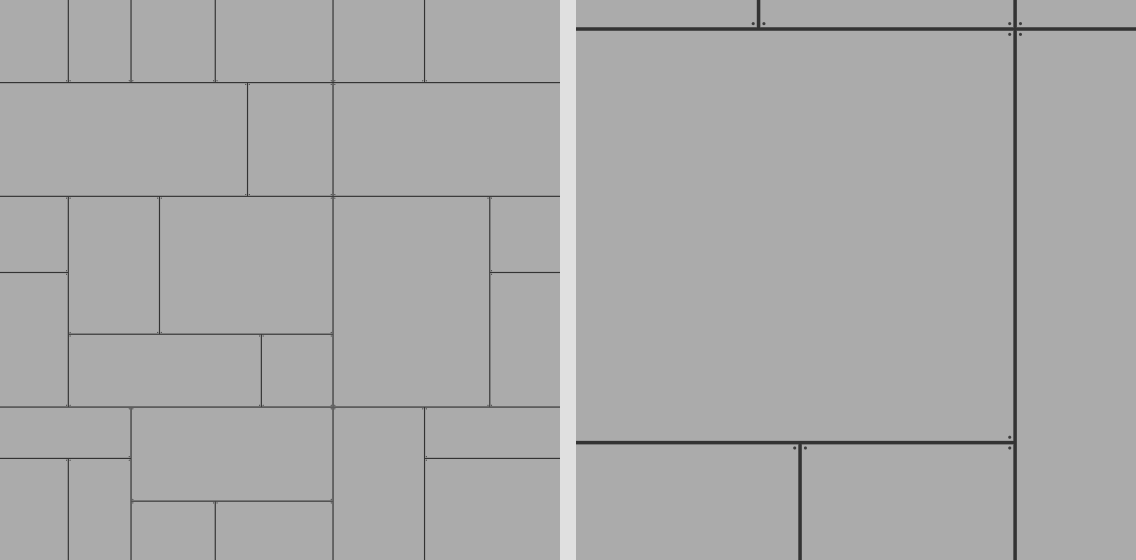
Left, the full canvas; right, a detail of the centre.
Give the GLSL for this pattern, as a Shadertoy shader.

```glsl
#define REPEATS 1.0
#define ORIGIN vec2(0.5947, 0.1475)
#define SEAM_WIDTH 0.0021
#define RIVET_INSET 0.0032
#define RIVET_RADIUS 0.0009
#define PANEL_COLOR vec3(0.67)
#define SEAM_COLOR vec3(0.2)
#define RIVET_COLOR vec3(0.24)

// Cuts shrink the cell (min corner, max corner) to the side holding p;
// they return true on the near side.
bool cutX(inout vec4 cell, vec2 p, float x) {
    bool near = p.x < x;
    if (near) cell.z = x; else cell.x = x;
    return near;
}

bool cutY(inout vec4 cell, vec2 p, float y) {
    bool near = p.y < y;
    if (near) cell.w = y; else cell.y = y;
    return near;
}

// Nested cuts of one wrapping tile, with y running downwards
vec4 panelAt(vec2 p) {
    vec4 cell = vec4(0.0, 0.0, 1.0, 1.0);

    // Upper band
    if (cutY(cell, p, 0.2031)) {
        cutX(cell, p, 0.8473);
    }
    // Middle band
    else if (cutY(cell, p, 0.5794)) {
        if (cutX(cell, p, 0.2799)) return cell;
        if (cutX(cell, p, 0.5273)) cutY(cell, p, 0.3391);
        else if (cutY(cell, p, 0.4493)) cutX(cell, p, 0.6901);
        else cutX(cell, p, 0.8720);
    }
    // Lower band
    else {
        if (cutX(cell, p, 0.1634)) return cell;
        if (cutX(cell, p, 0.6393)) {
            if (!cutY(cell, p, 0.6711)) cutX(cell, p, 0.5273);
        }
        else if (!cutY(cell, p, 0.7474)) cutX(cell, p, 0.7897);
    }
    return cell;
}

// Pixel coverage of a shape from its signed distance
float coverage(float dist, float pixel) {
    return clamp(0.5 - dist / pixel, 0.0, 1.0);
}

void mainImage(out vec4 fragColor, in vec2 fragCoord) {
    float pixel = REPEATS / iResolution.y;
    vec2 uv = fragCoord / iResolution.y;
    vec2 p = fract(vec2(uv.x, 1.0 - uv.y) * REPEATS - ORIGIN);

    // Distance to the nearest vertical and horizontal panel edge
    vec4 cell = panelAt(p);
    vec2 edge = min(p - cell.xy, cell.zw - p);

    // One rivet inside each corner, then the seam on top
    float rivet = coverage(length(edge - RIVET_INSET) - RIVET_RADIUS, pixel);
    float seam = coverage(min(edge.x, edge.y) - 0.5 * SEAM_WIDTH, pixel);

    vec3 color = mix(PANEL_COLOR, RIVET_COLOR, rivet);
    color = mix(color, SEAM_COLOR, seam);
    fragColor = vec4(color, 1.0);
}
```
